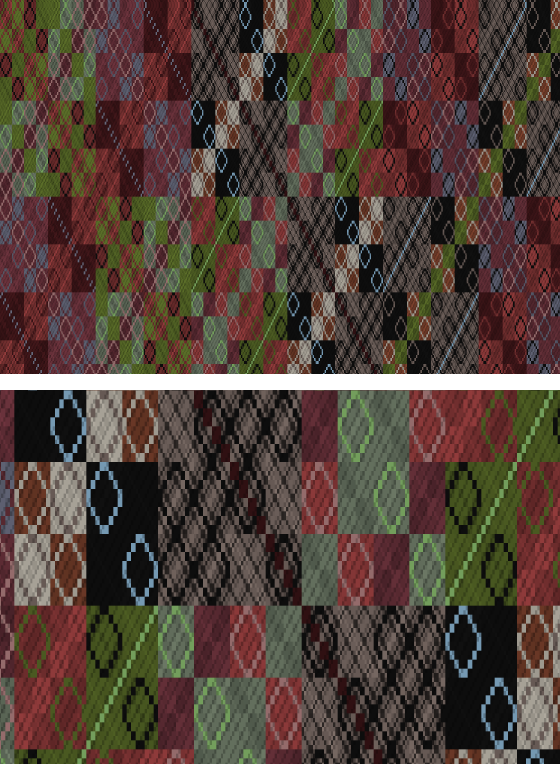
Top, the full canvas; bottom, a detail of the centre.
This pattern is drawn by a Shadertoy shader. Its source:

```glsl
const vec3 dyes[13] = vec3[13](
    vec3(.44, .18, .18),   // 0 red
    vec3(.34, .16, .19),   // 1 maroon
    vec3(.23, .08, .09),   // 2 dark red
    vec3(.40, .35, .33),   // 3 warm grey
    vec3(.34, .38, .32),   // 4 grey green
    vec3(.29, .35, .13),   // 5 olive
    vec3(.05, .05, .05),   // 6 black
    vec3(.62, .60, .56),   // 7 off-white
    vec3(.33, .34, .40),   // 8 slate
    vec3(.42, .22, .15),   // 9 rust
    vec3(.46, .60, .70),   // 10 pale blue
    vec3(.58, .42, .42),   // 11 pink
    vec3(.45, .62, .36));  // 12 pale green

// Dye of each band, and of the chain running through its centre
const int ground[48] = int[48](
    0, 5, 0, 5,  5, 4, 4, 1,  1, 8, 1, 1,  2, 2, 0, 0,
    3, 3, 3, 3,  6, 6, 9, 7,  0, 0, 5, 5,  4, 1, 0, 4,
    1, 1, 8, 1,  2, 2, 0, 0,  3, 3, 3, 3,  6, 6, 9, 5);
const int chain[48] = int[48](
    5, 0, 6, 5,  5, 12, 11, 11,  11, 1, 1, 8,  2, 2, 0, 2,
    6, 3, 6, 6,  10, 6, 7, 3,  5, 0, 6, 5,  12, 1, 11, 4,
    8, 11, 6, 1,  2, 0, 6, 0,  6, 3, 6, 6,  3, 6, 7, 5);

float hash(int n) {
    return fract(sin(float(n) * 12.99) * 4375.85);
}

vec3 threadColor(int thread) {
    int band = (thread / 16) % 48;
    vec3 color = dyes[ground[band]];

    // Uneven dye in checks and single threads
    color *= .82 + .36 * hash(thread / 8 + 31);
    color *= .88 + .28 * hash(thread / 2 + 700);

    // Lozenge chains
    if (abs(2 * (thread % 16) - 15) <= 3) color = dyes[chain[band]];

    // Small dark links on the grey bands
    if (ground[band] == 3 && abs(2 * (thread % 8) - 7) <= 1) color *= .35;

    // Long diagonal lines
    if (thread / 4 == 64) color = dyes[2] * .8;
    if (thread / 2 == 97) color = dyes[8] * 1.2;
    if (thread / 2 == 223) color = dyes[12];
    if (thread / 2 == 351) color = dyes[10];

    // Fine hatching
    return color * (thread % 4 == 1 ? .78 : 1.);
}

// Exclusive-or of column and row folds the stripes into nested blocks
vec3 cloth(vec2 p) {
    int column = int(500. * p.x);
    int row = int(abs(250. * (1. - p.y) - 3.4));
    return threadColor(column ^ row);
}

void mainImage(out vec4 fragColor, in vec2 fragCoord) {
    // Average of 3 x 3 samples
    vec3 sum = vec3(0.);
    for (int i = 0; i < 9; i++) {
        vec2 offset = (vec2(i % 3, i / 3) - 1.) / 3.;
        sum += cloth((fragCoord + offset) / iResolution.y);
    }
    fragColor = vec4(sum / 9., 1.);
}
```
